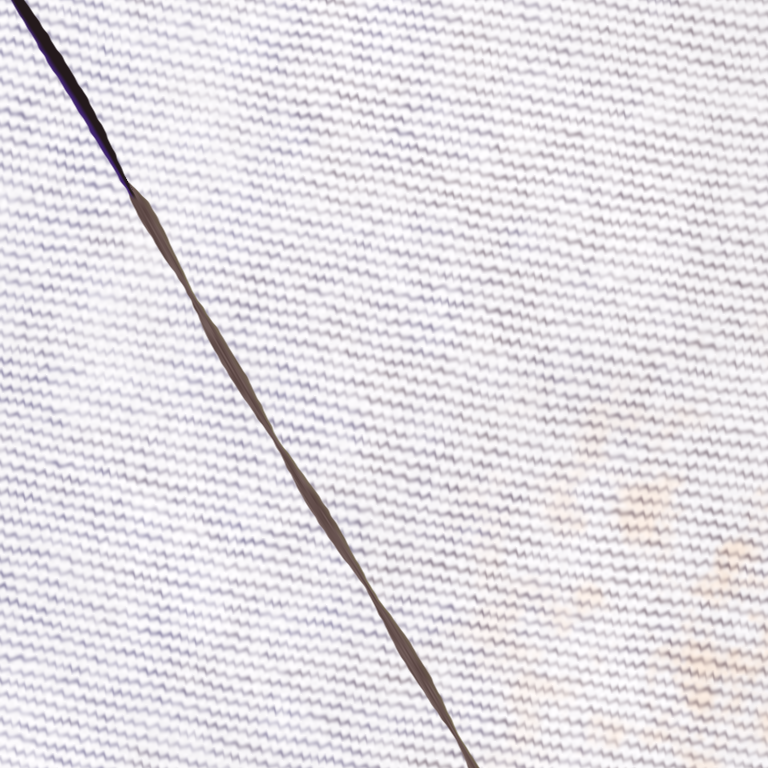
Give the GLSL for this texture, as a WebGL 1 fragment shader.

```glsl
precision highp float;
// White knitted cloth with slanting rows of small stitches, crossed by a dark twisted thread.
uniform vec2 u_resolution;

float hash(vec2 p) {
  return fract(sin(dot(p, vec2(12.9898, 78.233))) * 43758.5453);
}

float noise(vec2 p) {
  vec2 i = floor(p), f = fract(p);
  f = f * f * (3.0 - 2.0 * f);
  return mix(mix(hash(i), hash(i + vec2(1.0, 0.0)), f.x),
             mix(hash(i + vec2(0.0, 1.0)), hash(i + 1.0), f.x), f.y);
}

float fbm(vec2 p) {
  float sum = 0.0, amp = 0.5;
  for (int i = 0; i < 4; i++) {
    sum += amp * noise(p);
    p = p * 2.03 + 17.0;
    amp *= 0.5;
  }
  return sum;
}

vec3 knit(vec2 uv) {
  // Rows fall to the right, steeper at the left, and bend a little
  float bend = 0.014 * noise(uv * 3.0) + 0.004 * noise(uv * 14.0);
  float across = (uv.y + 0.21 * uv.x - 0.03 * uv.x * uv.x + bend) * 56.0;
  float row = floor(across);
  float along = (uv.x - 0.17 * uv.y) * 74.0 + 0.37 * row
              + 1.2 * noise(vec2(uv.x * 18.0, row));

  // Each stitch is a soft wave in the shadow between two rows
  float a = 6.2832 * along;
  float wave = sin(a + 0.35 * sin(a));
  float irregular = noise(vec2(along * 1.3, row * 7.0));
  float d = fract(across) - 0.5 + 0.11 * wave + 0.16 * (irregular - 0.5);
  float shadow = exp(-d * d / 0.052) * (0.84 + 0.16 * cos(a + 0.8));
  shadow *= 0.55 + 0.7 * noise(vec2(along * 0.9 + 31.0, row * 3.0));

  // A worn, pale band runs down the upper left
  float band = uv.x - 0.21 - 0.25 * (uv.y - 0.75) + 0.1 * (fbm(uv * 5.0) - 0.5);
  float worn = exp(-band * band / 0.005) * smoothstep(0.35, 0.6, uv.y);
  shadow *= (1.0 - 0.35 * worn) * (0.7 + 0.6 * fbm(uv * 8.0));

  // Shadows vary from violet at the left to warm grey at the right
  float warm = smoothstep(-0.1, 0.9, uv.x + 1.2 * (fbm(uv * 16.0 + 5.0) - 0.5));
  vec3 absorbed = mix(vec3(0.30, 0.31, 0.23), vec3(0.28, 0.31, 0.29), warm);
  vec3 cloth = vec3(0.984, 0.977, 0.986) - absorbed * shadow;
  cloth -= 0.05 * (fbm(uv * 4.0 + 9.0) - 0.45);
  cloth += 0.03 * (noise(uv * 190.0) - 0.5);

  // Faint, broken rusty stain at the lower right
  float stain = smoothstep(0.4, 0.75, fbm(uv * 22.0 + 40.0))
              * smoothstep(0.5, 0.0, distance(uv, vec2(0.95, 0.2)));
  return cloth * mix(vec3(1.0), vec3(1.0, 0.94, 0.88), stain);
}

void main() {
  vec2 uv = gl_FragCoord.xy / u_resolution;
  float soft = max(0.0014, 0.8 / u_resolution.y);
  vec3 color = knit(uv);

  // Signed distance from the thread, with t running down the canvas
  float t = 1.0 - uv.y;
  float side = (uv.x - 0.023 - 0.593 * t - 0.004 * sin(t * 9.0)) * 0.86;
  float fray = 0.0016 * (noise(vec2(t * 110.0, sign(side) * 5.0)) - 0.5);

  // Brown lower length, pinched at every twist
  float twist = abs(sin(3.14159 * (t - 0.378) / 0.195));
  float halfWidth = (0.0032 + 0.0066 * pow(twist, 1.3) + fray)
                  * smoothstep(0.23, 0.265, t);
  float brown = smoothstep(soft, -soft, abs(side) - halfWidth)
              * smoothstep(0.232, 0.24, t);
  vec3 fiber = vec3(0.40, 0.32, 0.31) + 0.12 * (noise(vec2(side * 500.0, t * 40.0)) - 0.5);
  float edge = smoothstep(0.2, 0.9, side / max(halfWidth, 0.001));
  fiber = mix(fiber, vec3(0.48, 0.44, 0.33), edge * (1.0 - 0.6 * twist));
  color = mix(color, fiber, brown);

  // Near-black upper length with a violet left edge
  float upper = clamp((t + 0.08) / 0.34, 0.0, 1.0);
  float inkSide = side + 0.004 * smoothstep(0.12, 0.26, t);
  float inkWidth = 0.0022 + 0.0076 * sin(3.14159 * upper) + fray;
  float ink = smoothstep(soft, -soft, abs(inkSide) - inkWidth)
            * smoothstep(0.262, 0.25, t);
  float violet = smoothstep(0.1, -0.7, inkSide / inkWidth + 0.5 - 3.0 * t);
  color = mix(color, mix(vec3(0.14, 0.10, 0.11), vec3(0.25, 0.14, 0.44), violet), ink);

  gl_FragColor = vec4(clamp(color, 0.0, 1.0), 1.0);
}
```
